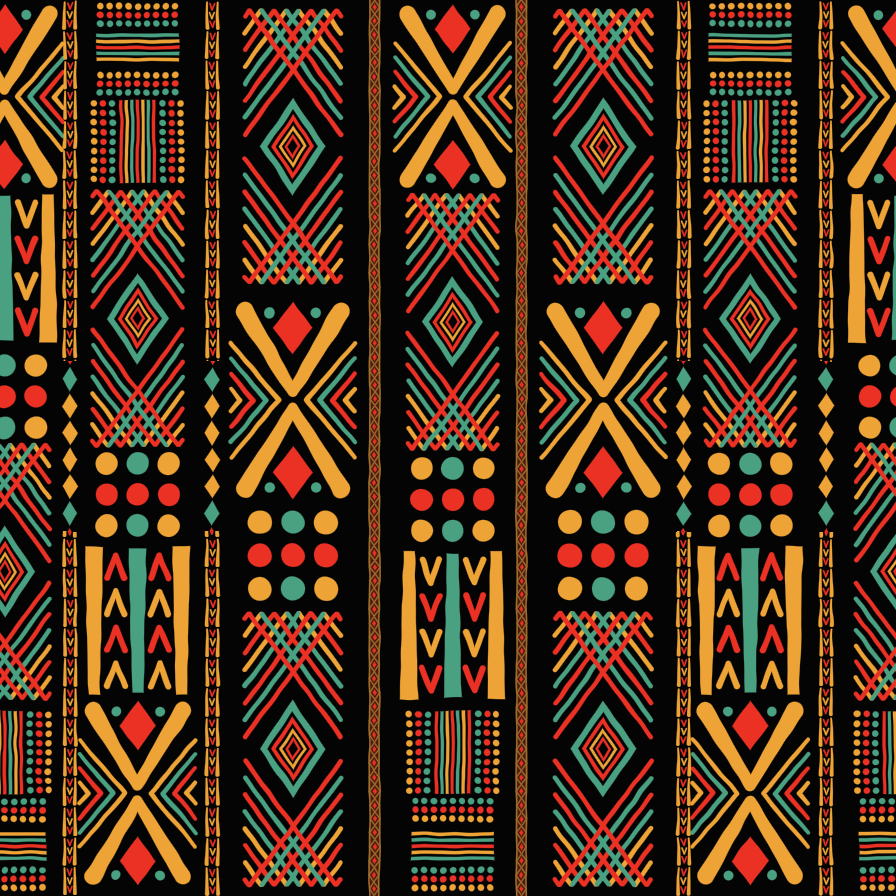
Reproduce this pattern procedurally as a WebGL 1 fragment shader.

```glsl
precision highp float;

uniform vec2 u_resolution;

const float GRID = 768.0; // design units across the canvas
const vec3 BLACK = vec3(0.015);
const vec3 ORANGE = vec3(0.93, 0.64, 0.21);
const vec3 RED = vec3(0.92, 0.19, 0.14);
const vec3 TEAL = vec3(0.29, 0.63, 0.51);
const vec3 BRONZE = vec3(0.62, 0.43, 0.17);
const vec3 MAROON = vec3(0.30, 0.10, 0.06);

float hash(vec2 p) {
  return fract(sin(dot(p, vec2(127.1, 311.7))) * 43758.5453);
}

float noise(vec2 p) {
  vec2 i = floor(p), f = fract(p);
  f = f * f * (3.0 - 2.0 * f);
  return mix(mix(hash(i), hash(i + vec2(1, 0)), f.x),
             mix(hash(i + vec2(0, 1)), hash(i + 1.0), f.x), f.y);
}

vec3 dye(float i) {
  i = mod(i, 3.0);
  return i < 0.5 ? ORANGE : (i < 1.5 ? RED : TEAL);
}

vec3 paint(vec3 base, vec3 ink, float d, float px) {
  return mix(base, ink, clamp(0.5 - d / px, 0.0, 1.0));
}

// Stroke from a to b whose radius runs from ra to rb
float stroke(vec2 p, vec2 a, vec2 b, float ra, float rb) {
  vec2 d = b - a;
  float t = clamp(dot(p - a, d) / dot(d, d), 0.0, 1.0);
  return length(p - a - d * t) - mix(ra, rb, t);
}

float rhombus(vec2 p, vec2 h) {
  return (abs(p.x) / h.x + abs(p.y) / h.y - 1.0) * h.x * h.y / length(h);
}

float box(vec2 p, vec2 h) {
  vec2 d = abs(p) - h;
  return max(d.x, d.y);
}

// Grid of discs; count is the number of cells on each side of the middle
float discs(vec2 p, vec2 pitch, vec2 count, float radius) {
  return length(p - pitch * clamp(floor(p / pitch + 0.5), -count, count)) - radius;
}

// Crossing diagonals around nested diamonds
vec3 weave(vec3 c, vec2 q, float px) {
  if (box(q, vec2(48, 124)) > 0.0) return c;
  vec2 m = vec2(q.x, abs(q.y));
  for (float k = 7.0; k >= 0.0; k--) {
    float y0 = 66.0 + 14.5 * k;
    float endX = min(41.0, (116.0 - y0) / 1.36);
    vec3 ink = dye(k < 3.5 ? 1.0 + mod(k, 2.0) : mod(k, 2.0));
    for (float side = -1.0; side <= 1.0; side += 2.0) {
      float d = stroke(m * vec2(side, 1), vec2(-41.0, y0 - 55.8), vec2(endX, y0 + 1.36 * endX), 2.0, 2.0);
      c = paint(c, ink, d, px);
    }
  }
  c = paint(c, TEAL, abs(rhombus(q, vec2(25, 37))) - 2.7, px);
  c = paint(c, RED, abs(rhombus(q, vec2(16.5, 25))) - 1.6, px);
  c = paint(c, ORANGE, abs(rhombus(q, vec2(10.5, 16))) - 1.2, px);
  return paint(c, RED, abs(rhombus(q, vec2(5.5, 9))) - 1.1, px);
}

// Broad cross with chevrons, kites and drops
vec3 crossMotif(vec3 c, vec2 q, float px) {
  vec2 m = abs(q);
  for (float k = 0.0; k < 4.0; k++) {
    float tip = 12.0 + 11.0 * k;
    c = paint(c, dye(-k), stroke(m, vec2(tip, 0), vec2(53.0, (53.0 - tip) * 1.2), 2.2, 1.8), px);
  }
  c = paint(c, ORANGE, stroke(m, vec2(0, 7), vec2(41, 76), 4.8, 7.8), px);
  c = paint(c, RED, rhombus(m - vec2(0, 62), vec2(15, 20)) - 1.5, px);
  return paint(c, TEAL, length(m - vec2(20, 75)) - 4.5, px);
}

vec3 bigDots(vec3 c, vec2 q, float px) {
  vec2 cell = floor(q / 28.5 + 0.5);
  vec3 ink = cell.y == 0.0 ? RED : (cell.x == 0.0 ? TEAL : ORANGE);
  return paint(c, ink, discs(q, vec2(28.5), vec2(1), 10.2), px);
}

// Tapered posts with stacked V marks between them
vec3 posts(vec3 c, vec2 q, float px) {
  float width = mix(4.2, 7.2, clamp(q.y / 134.0 + 0.5, 0.0, 1.0));
  vec2 m = vec2(abs(q.x), q.y);
  c = paint(c, TEAL, box(q, vec2(width, 65)) - 1.0, px);
  c = paint(c, ORANGE, box(m - vec2(40, 0), vec2(width, 67)) - 1.0, px);
  for (float k = 0.0; k < 4.0; k++) {
    vec2 v = vec2(abs(m.x - 20.0), q.y + 49.0 - 33.0 * k);
    c = paint(c, dye(mod(k, 2.0)), stroke(v, vec2(0, 10), vec2(8, -11), 2.6, 2.8), px);
  }
  return c;
}

// Dotted bands and striped panels
vec3 panels(vec3 c, vec2 q, float px) {
  float bandY = q.y < -40.0 ? q.y + 73.0 : q.y + 10.0;
  c = paint(c, dye(floor(bandY / 8.0 + 0.5) + 1.0), discs(vec2(q.x, bandY), vec2(8.6, 8), vec2(4, 1), 3.0), px);
  vec2 side = vec2(abs(q.x) - 31.5, q.y - 43.0);
  c = paint(c, dye(1.0 - floor(side.x / 8.4 + 0.5)), discs(side, vec2(8.4, 8.7), vec2(1, 4), 3.0), px);
  float row = clamp(floor((q.y + 43.0) / 5.6 + 0.5), -2.0, 2.0);
  c = paint(c, dye(row + 1.0), box(q + vec2(0, 43.0 - row * 5.6), vec2(38, 1.6)), px);
  float bar = clamp(floor(q.x / 5.0 + 0.5), -3.0, 3.0);
  return paint(c, dye(bar + 4.0), box(q - vec2(bar * 5.0, 43), vec2(1.5, 38)), px);
}

// Column of motifs, each centred at its own height
vec3 column(vec3 c, vec2 q, float size, float flip, float weaveY, float crossY,
            float dotsY, float postsY, float panelsY, float px) {
  px /= size;
  c = weave(c, (q - vec2(0, weaveY)) / size, px);
  c = crossMotif(c, (q - vec2(0, crossY)) / size, px);
  c = bigDots(c, (q - vec2(0, dotsY)) / size, px);
  c = posts(c, (q - vec2(0, postsY)) * vec2(1, flip) / size, px);
  return panels(c, (q - vec2(0, panelsY)) * vec2(1, -flip) / size, px);
}

// Narrow ladder, broken by a run of six diamonds
vec3 ladder(vec3 c, vec2 q, float px) {
  float fromMid = q.y - 382.5;
  if (abs(fromMid) < 73.0) {
    float k = floor(fromMid / 23.0) + 0.5;
    return paint(c, dye(abs(k) < 1.0 ? 0.0 : 4.0 - floor(abs(k))), rhombus(vec2(q.x, fromMid - k * 23.0), vec2(6.5, 10.5)), px);
  }
  float y = mod(q.y, 25.6) - 12.8;
  c = paint(c, ORANGE, stroke(vec2(abs(q.x), y), vec2(4.6, -11), vec2(4.6, 11), 0.8, 1.7), px);
  float k = clamp(floor(y / 7.5 + 0.5), -1.0, 1.0);
  return paint(c, dye(abs(k)), stroke(vec2(abs(q.x), y - k * 7.5), vec2(0, 2.5), vec2(2, -2.5), 0.8, 0.7), px);
}

vec3 chain(vec3 c, vec2 q, float px) {
  vec2 m = vec2(q.x, mod(q.y, 12.0) - 6.0);
  c = paint(c, MAROON, abs(q.x) - 4.6, px);
  c = paint(c, BRONZE, abs(abs(q.x) - 4.2) - 0.7, px);
  c = paint(c, BRONZE, abs(rhombus(m, vec2(4.2, 6))) - 0.6, px);
  return paint(c, RED, rhombus(m, vec2(1.8, 2.8)), px);
}

void main() {
  vec2 uv = gl_FragCoord.xy / u_resolution;
  vec2 p = vec2(uv.x, 1.0 - uv.y) * GRID;
  float px = 1.2 * GRID / u_resolution.y;
  // Hand-drawn wobble
  p += 1.3 * (vec2(noise(p / 13.0), noise(p / 13.0 + 71.0)) - 0.5);

  float fromMid = abs(p.x - 384.0);
  vec2 inner = vec2(fromMid - 133.0, p.y);
  vec2 outer = vec2(abs(p.x - 380.5) - 262.5, p.y);
  vec2 axis = vec2(mod(p.x + 188.0, 384.0) - 192.0, p.y);
  bool middle = fromMid < 192.0;

  vec3 c = BLACK;
  if (abs(inner.x) < 58.0) {
    float weaveY = p.y < 384.0 ? 125.5 : 642.0;
    c = column(c, inner, 1.0, 1.0, weaveY, 343.0, 476.0, -999.0, -999.0, px);
  } else if (abs(outer.x) < 54.0) {
    c = column(c, outer, 0.935, -1.0, 273.0, 680.0, 424.0, 532.0, 81.0, px);
  } else if (abs(axis.x) < 54.0) {
    c = column(c, axis, 0.935, 1.0, middle ? 276.0 : 490.0, 83.0,
               middle ? 428.0 : 340.0, middle ? 536.0 : 230.0, 685.0, px);
  }
  c = ladder(c, vec2(abs(fromMid - 263.0) - 61.0, p.y), px);
  c = chain(c, vec2(fromMid - 63.0, p.y), px);
  gl_FragColor = vec4(c, 1.0);
}
```
